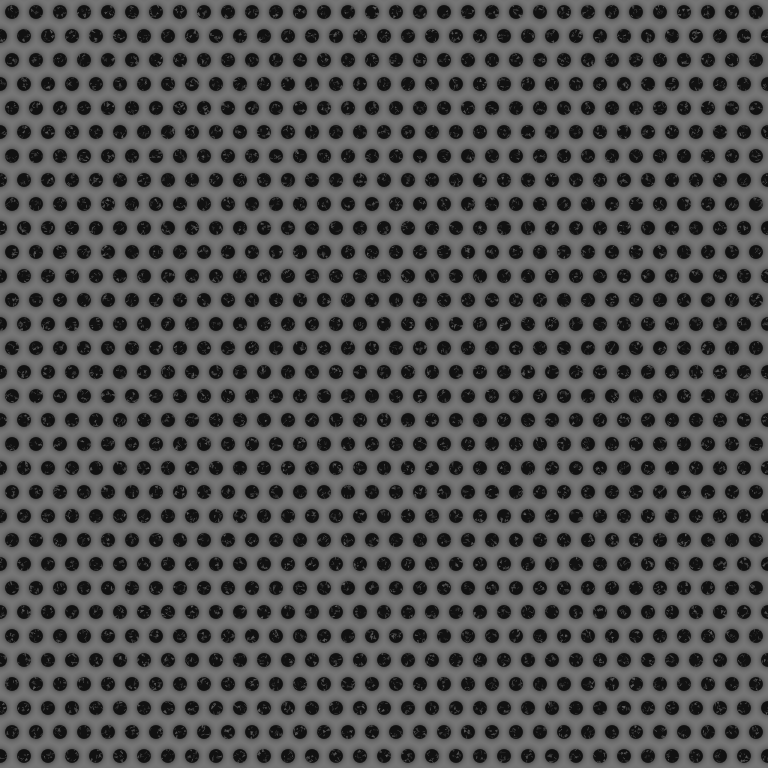
Reproduce this pattern procedurally as a WebGL 2 fragment shader.

```glsl
#version 300 es
precision highp float;
// Staggered black perforations with grey chips inside and soft shadows on a grey sheet.

uniform vec2 u_resolution;
out vec4 fragColor;

const float CELLS = 32.0;            // dots per row and rows per tile (even)
const float DOT_RADIUS = 0.287;      // lengths below are in cells
const float SHADOW_FALLOFF = 0.12;
const float SHADOW_DEPTH = 0.15;
const float SHEET_GREY = 0.475;
const float HOLE_GREY = 0.068;
const int CHIPS = 9;                 // chips per dot
const vec2 CHIP_MIN = vec2(0.022, 0.006);   // half length, half width
const vec2 CHIP_MAX = vec2(0.075, 0.042);
const float CHIP_DARK = 0.14;
const float CHIP_LIGHT = 0.36;
const float TAU = 6.2831853;

// Integer hash: three random values per cell and chip.
uvec3 scramble(uvec3 v) {
    v = v * 1664525u + 1013904223u;
    v.x += v.y * v.z;
    v.y += v.z * v.x;
    v.z += v.x * v.y;
    v ^= v >> 16u;
    v.x += v.y * v.z;
    v.y += v.z * v.x;
    v.z += v.x * v.y;
    return v;
}

vec3 hash3(vec2 cell, int salt) {
    uvec3 h = scramble(uvec3(uint(cell.x), uint(cell.y), uint(salt)));
    return vec3(h >> 8u) / 16777216.0;
}

// Offset to the nearest dot centre; its wrapped cell goes to 'cell'.
vec2 nearestDot(vec2 p, out vec2 cell) {
    vec2 best = vec2(10.0);
    float firstRow = floor(p.y - 0.5);
    for (int i = 0; i < 2; i++) {
        float row = firstRow + float(i);
        float shift = 0.5 * mod(row, 2.0);
        float column = floor(p.x - shift + 0.5);
        vec2 offset = p - vec2(column + shift, row + 0.5);
        if (dot(offset, offset) < dot(best, best)) {
            best = offset;
            cell = mod(vec2(column, row), CELLS);
        }
    }
    return best;
}

// Signed distance to a box that narrows toward one end.
float chipDistance(vec2 q, vec2 halfSize) {
    float taper = 1.0 - 0.5 * clamp(q.x / halfSize.x, -1.0, 1.0);
    vec2 d = abs(q) - vec2(halfSize.x, halfSize.y * taper);
    return length(max(d, 0.0)) + min(max(d.x, d.y), 0.0);
}

float coverage(float distance, float pixel) {
    return clamp(0.5 - distance / pixel, 0.0, 1.0);
}

// Dark hole floor with randomly placed, turned and shaded chips.
float holeGrey(vec2 offset, vec2 cell, float pixel) {
    float grey = HOLE_GREY;
    for (int i = 0; i < CHIPS; i++) {
        vec3 place = hash3(cell, 2 * i);
        vec3 form = hash3(cell, 2 * i + 1);
        float bearing = TAU * place.x;
        vec2 centre = 0.9 * DOT_RADIUS * sqrt(place.y) * vec2(cos(bearing), sin(bearing));
        float turn = TAU * place.z;
        float c = cos(turn);
        float s = sin(turn);
        vec2 q = mat2(c, -s, s, c) * (offset - centre);
        vec2 halfSize = mix(CHIP_MIN, CHIP_MAX, vec2(form.x, form.y * form.y));
        float shade = mix(CHIP_DARK, CHIP_LIGHT, form.z);
        grey = mix(grey, shade, coverage(chipDistance(q, halfSize), pixel));
    }
    return grey;
}

void main() {
    vec2 p = gl_FragCoord.xy / u_resolution * CELLS;
    float pixel = CELLS / min(u_resolution.x, u_resolution.y);

    vec2 cell;
    vec2 offset = nearestDot(p, cell);
    float edge = length(offset) - DOT_RADIUS;

    // Sheet, darkened toward each hole.
    float grey = SHEET_GREY - SHADOW_DEPTH * exp(-max(edge, 0.0) / SHADOW_FALLOFF);

    // Hole and its chips.
    if (edge < pixel) {
        grey = mix(grey, holeGrey(offset, cell, pixel), coverage(edge, pixel));
    }
    fragColor = vec4(vec3(grey), 1.0);
}
```
